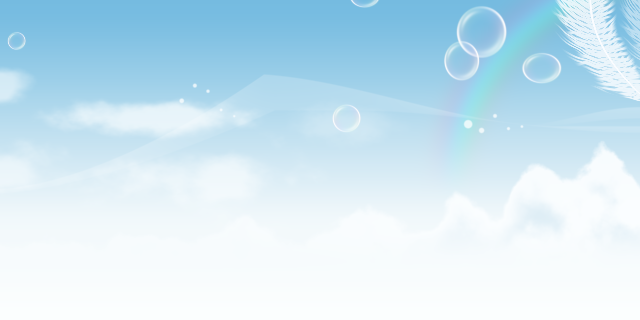
Give the GLSL for this background, as a WebGL 1 fragment shader.

```glsl
precision highp float;
// Bright sky fading into white haze, with cumulus, thin clouds, a veil of light,
// a faint rainbow, soap bubbles and a feather. Layers are blended back to front,
// in units of the canvas height (x 0..2, y 0..1).
uniform vec2 u_resolution;

float hash(vec2 p) {
  return fract(sin(dot(p, vec2(127.1, 311.7))) * 4375.85);
}

float noise(vec2 p) {
  vec2 i = floor(p), f = fract(p);
  f = f * f * (3.0 - 2.0 * f);
  return mix(mix(hash(i), hash(i + vec2(1, 0)), f.x),
             mix(hash(i + vec2(0, 1)), hash(i + vec2(1, 1)), f.x), f.y);
}

float fbm(vec2 p) {
  float sum = 0.0, amp = 0.5;
  for (int i = 0; i < 5; i++) {
    sum += amp * noise(p);
    p = mat2(1.6, 1.2, -1.2, 1.6) * p + 3.7;
    amp *= 0.5;
  }
  return sum;
}

float bump(float x, float center, float width) {
  float d = (x - center) / width;
  return exp(-d * d);
}

// Soft elliptical cloud, broken up by noise n
float puff(vec2 p, vec2 center, vec2 radius, float n) {
  float d = length((p - center) / radius);
  return smoothstep(1.1, 0.1, d + (0.5 - n) * 1.8);
}

vec3 skyGradient(float y) {
  vec3 c = mix(vec3(0.985, 0.995, 0.995), vec3(0.95, 0.975, 0.985), smoothstep(0.0, 0.32, y));
  c = mix(c, vec3(0.80, 0.90, 0.95), smoothstep(0.28, 0.56, y));
  c = mix(c, vec3(0.63, 0.82, 0.915), smoothstep(0.48, 0.78, y));
  return mix(c, vec3(0.46, 0.735, 0.88), smoothstep(0.68, 1.0, y));
}

// Sheet of light between two curves, brightest at its upper edge
float band(float y, float top, float bottom, float px) {
  float inside = smoothstep(-px, px, top - y) * smoothstep(-px, px, y - bottom);
  return inside * mix(0.5, 1.0, clamp((y - bottom) / max(top - bottom, 0.01), 0.0, 1.0));
}

vec3 bubble(vec3 col, vec2 p, vec2 center, vec2 radius, float px) {
  vec2 q = (p - center) / radius;
  float d = length(q), angle = atan(q.y, q.x);
  float inside = smoothstep(px, -px, (d - 1.0) * radius.y);
  float rim = bump(d, 0.95, 0.06) * (0.55 + 0.35 * sin(2.0 * angle + 0.8));
  float crescent = bump(d, 0.82, 0.12) * pow(0.5 + 0.5 * cos(angle + 0.9), 5.0);
  float glint = bump(d, 0.8, 0.08) * pow(0.5 + 0.5 * cos(angle - 2.4), 12.0);
  vec3 film = 0.9 + 0.1 * cos(angle * 2.0 + vec3(0.0, 2.0, 4.0));
  col = mix(col, film, inside * 0.22 * smoothstep(0.3, 1.0, d));
  return mix(col, vec3(1), inside * clamp(rim + 0.5 * crescent + 0.6 * glint, 0.0, 1.0));
}

// Curved shaft with three layers of fine barbs on both sides
float feather(vec2 p, float px) {
  float t = 1.0 - p.y, d = 1.845 + 1.8 * t * t - p.x;
  float side = abs(d), cover = 0.0;
  float reach = (d > 0.0 ? 0.135 : 0.085) * smoothstep(0.34, 0.27, t);
  for (int i = 0; i < 3; i++) {
    float k = float(i);
    float sweep = 0.5 - 2.4 * t + 0.25 * (k - 1.0);
    float v = (t + sweep * side + 2.0 * side * side) * (62.0 + 17.0 * k);
    v += 0.8 * noise(p * 30.0 + k * 9.0);
    float len = reach * (0.5 + 0.5 * hash(vec2(floor(v), k + step(0.0, d) * 5.0)));
    float strand = smoothstep(0.45, 0.12, abs(fract(v) - 0.5));
    cover = max(cover, strand * smoothstep(len, len * 0.7, side) * step(0.001, len));
  }
  cover = max(cover * 0.85, 0.5 * smoothstep(reach * 0.75, 0.0, side) * step(0.01, reach));
  return max(cover, smoothstep(0.005 + px, 0.005 - px, side) * smoothstep(0.34, 0.3, t));
}

void main() {
  vec2 p = gl_FragCoord.xy / u_resolution * vec2(2, 1);
  float px = 1.0 / u_resolution.y, x = p.x, y = p.y;
  vec3 col = skyGradient(y);

  // Rainbow arc
  float r = (length(p - vec2(2.1, 0.4)) - 0.69) / 0.055;
  vec3 hue = 0.72 + 0.24 * cos(1.5 * r + vec3(3.6, 0.6, -0.4));
  col = mix(col, hue, 0.38 * exp(-r * r) * smoothstep(0.36, 0.7, y));

  // Thin clouds
  float n = fbm(p * vec2(7, 11));
  float thin = 0.75 * puff(p, vec2(0.44, 0.63), vec2(0.29, 0.075), n);
  thin = max(thin, 0.6 * puff(p, vec2(0.0, 0.73), vec2(0.10, 0.06), n));
  thin = max(thin, 0.6 * puff(p, vec2(0.07, 0.47), vec2(0.20, 0.10), n));
  thin = max(thin, 0.7 * puff(p, vec2(0.64, 0.43), vec2(0.36, 0.12), n));
  thin = max(thin, 0.3 * puff(p, vec2(1.08, 0.61), vec2(0.14, 0.07), n));
  col = mix(col, vec3(0.975, 0.99, 0.995), thin);

  // Veil rising from the left and drifting down to the right
  float top = min(0.41 + 0.34 * pow(x / 0.8, 1.6), 0.77 - 0.165 * smoothstep(0.75, 1.75, x));
  float low = min(0.396 + 0.255 * pow(x / 0.85, 1.5), 0.655 - 0.07 * smoothstep(1.1, 2.0, x));
  float lift = smoothstep(1.6, 2.0, x);
  float veil = 0.2 * band(y, top, low, px) + 0.25 * band(y, 0.605 + 0.06 * lift, 0.6 + 0.03 * lift, px) * lift;
  col = mix(col, vec3(1), veil);

  // Cumulus bank, tallest at the right
  float crest = 0.27 + 0.06 * bump(x, 0.74, 0.08) + 0.09 * bump(x, 1.15, 0.11) + 0.13 * bump(x, 1.45, 0.09)
    + 0.2 * bump(x, 1.67, 0.11) + 0.28 * bump(x, 1.9, 0.13);
  float depth = crest + 0.13 * (fbm(p * 13.0) - 0.5) - y;
  float shade = smoothstep(0.02, 0.2, depth) * smoothstep(0.35, 0.7, fbm(p * 9.0 + 4.0)) * smoothstep(0.15, 0.35, y);
  vec3 cloud = mix(vec3(0.985, 0.995, 1.0), vec3(0.86, 0.925, 0.96), shade);
  col = mix(col, cloud, smoothstep(0.0, 0.035, depth) * smoothstep(0.1, 0.3, y) * mix(0.6, 0.92, smoothstep(0.6, 1.6, x)));

  // Bubbles
  col = bubble(col, p, vec2(1.505, 0.90), vec2(0.078, 0.081), px);
  col = bubble(col, p, vec2(1.443, 0.81), vec2(0.055, 0.062), px);
  col = bubble(col, p, vec2(1.693, 0.787), vec2(0.061, 0.048), px);
  col = bubble(col, p, vec2(1.083, 0.63), vec2(0.044), px);
  col = bubble(col, p, vec2(0.052, 0.872), vec2(0.028), px);
  col = bubble(col, p, vec2(1.14, 1.013), vec2(0.047, 0.037), px);

  // Two trails of light specks
  for (int i = 0; i < 5; i++) {
    float k = float(i);
    float a = length(p - vec2(0.568 + 0.041 * k, 0.685 + 0.05 * sin(1.25 * k))) - 0.007 + 0.001 * k;
    float b = length(p - vec2(1.463 + 0.042 * k, 0.612 + 0.026 * sin(4.0 * k))) - 0.013 / (1.0 + 0.6 * k);
    col = mix(col, vec3(1), 0.75 * smoothstep(px, -px, min(a, b)));
  }

  // Feather, and the edge of a second one
  float plume = max(feather(p, px), 0.6 * feather(p - vec2(0.21, -0.04), px));
  gl_FragColor = vec4(mix(col, vec3(0.98, 0.99, 1.0), plume), 1.0);
}
```
